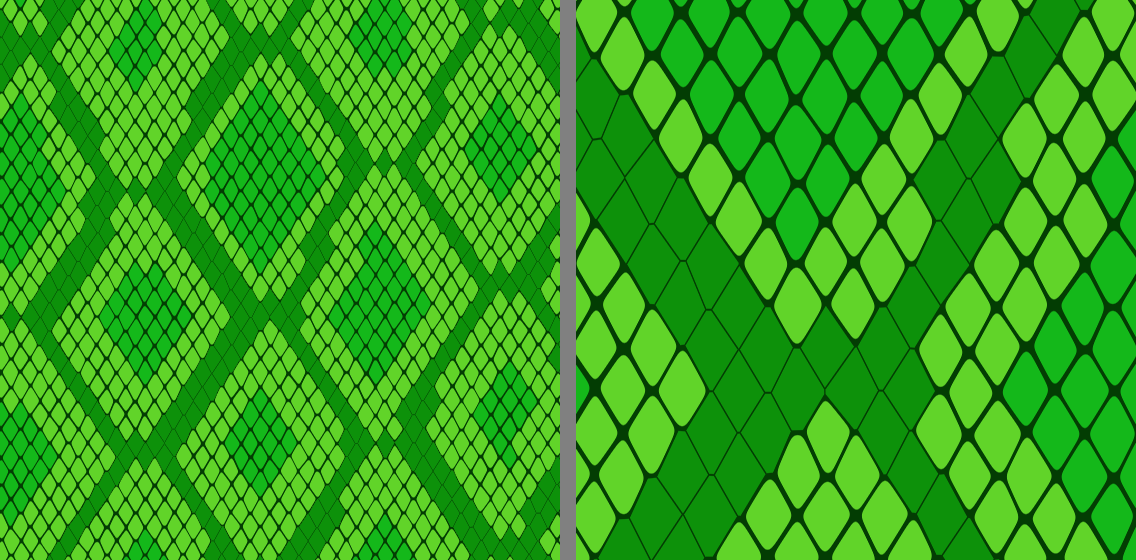
Left, the full canvas; right, a detail of the centre.
A Shadertoy shader for this pattern:

```glsl
const vec2 SCALE_COUNT = vec2(29.2, 20.0);   // scales across and down
const vec2 SCALE_ORIGIN = vec2(0.362, 0.484);
const float SCALE_ASPECT = 0.92;             // below 1 steepens the flanks
const float SCALE_JITTER = 0.10;
const vec2 PATCH_COUNT = vec2(2.30, 2.08);   // large diamonds across and down
const vec2 PATCH_ORIGIN = vec2(0.466, 0.667);
const float PATCH_BEND = 0.085;              // rows rise toward the right
const float PATCH_WARP = 0.06;
const vec2 PATCH_SLOPE = vec2(2.4, 1.6);     // steepness of the flanks
const float TIP_CLIP = 1.87;
const vec2 PATCH_RANGE = vec2(0.81, 0.91);
const vec2 CORE_RANGE = vec2(0.30, 0.62);
const vec2 GAP_PALE = vec2(0.020, 0.044);
const float GAP_BAND = 0.011;
const float CORNER_ROUND = 0.034;
const float SOFTNESS = 0.75;                 // edge width in pixels

const vec3 PALE = vec3(0.38, 0.83, 0.16);
const vec3 CORE = vec3(0.08, 0.72, 0.10);
const vec3 BAND = vec3(0.05, 0.57, 0.04);
const vec3 GAP = vec3(0.01, 0.24, 0.01);

vec2 hash2(vec2 p) {
    vec3 h = fract(p.xyx * vec3(0.1031, 0.1030, 0.0973));
    h += dot(h, h.yzx + 33.33);
    return fract((h.xx + h.yz) * h.zy);
}

vec2 noise2(vec2 p) {
    vec2 i = floor(p), f = fract(p);
    f = f * f * (3.0 - 2.0 * f);
    return mix(mix(hash2(i), hash2(i + vec2(1, 0)), f.x),
               mix(hash2(i + vec2(0, 1)), hash2(i + vec2(1, 1)), f.x), f.y);
}

// Turns a square grid by 45 degrees, so that alternate rows are staggered.
vec2 toDiagonal(vec2 p) { return vec2(p.x + p.y, p.x - p.y); }
vec2 fromDiagonal(vec2 p) { return 0.5 * vec2(p.x + p.y, p.x - p.y); }

vec2 scaleCentre(vec2 id) {
    return fromDiagonal(id) + SCALE_JITTER * (hash2(id + 71.0) - 0.5);
}

// 0 = band, 1 = pale patch, 2 = core of a patch
int scaleKind(vec2 id) {
    vec2 uv = fromDiagonal(id) / SCALE_COUNT + SCALE_ORIGIN;
    uv.y -= PATCH_BEND * uv.x * uv.x;
    vec2 p = (uv - PATCH_ORIGIN) * PATCH_COUNT;
    p += PATCH_WARP * (noise2(p * 2.2 + 19.0) - 0.5);
    vec2 base = floor(toDiagonal(p) + 0.5);
    int kind = 0;
    for (int j = -1; j <= 1; j++)
    for (int i = -1; i <= 1; i++) {
        vec2 patchId = base + vec2(i, j);
        vec2 local = abs(p - fromDiagonal(patchId));
        float d = max(dot(local, PATCH_SLOPE), local.y * TIP_CLIP);
        vec2 variation = hash2(patchId + 40.0);
        if (d < mix(CORE_RANGE.x, CORE_RANGE.y, variation.x)) kind = 2;
        else if (d < mix(PATCH_RANGE.x, PATCH_RANGE.y, variation.y)) kind = max(kind, 1);
    }
    return kind;
}

vec3 kindColour(int kind) {
    return kind == 0 ? BAND : kind == 1 ? PALE : CORE;
}

void mainImage(out vec4 fragColor, in vec2 fragCoord) {
    vec2 uv = fragCoord / iResolution.xy;
    float pixel = SOFTNESS * SCALE_COUNT.x / iResolution.x;
    vec2 s = (uv - SCALE_ORIGIN) * SCALE_COUNT;
    vec2 metric = vec2(1.0, SCALE_ASPECT);

    // Nearest scale
    vec2 base = floor(toDiagonal(s) + 0.5);
    vec2 owner = base, toOwner = vec2(0.0);
    float nearest = 1e5;
    for (int j = -1; j <= 1; j++)
    for (int i = -1; i <= 1; i++) {
        vec2 id = base + vec2(i, j);
        vec2 r = (scaleCentre(id) - s) * metric;
        if (dot(r, r) < nearest) {
            nearest = dot(r, r);
            owner = id;
            toOwner = r;
        }
    }

    // Distance to the outline, sharp and with rounded corners
    vec2 neighbour = owner;
    float sharpEdge = 1e5, roundSum = 0.0;
    for (int j = -1; j <= 1; j++)
    for (int i = -1; i <= 1; i++) {
        if (i == 0 && j == 0) continue;
        vec2 id = owner + vec2(i, j);
        vec2 r = (scaleCentre(id) - s) * metric;
        float d = dot(0.5 * (r + toOwner), normalize(r - toOwner));
        roundSum += exp(-d / CORNER_ROUND);
        if (d < sharpEdge) {
            sharpEdge = d;
            neighbour = id;
        }
    }
    float roundEdge = -CORNER_ROUND * log(roundSum);

    // Flat scale colour, blended across the shared edge
    int kind = scaleKind(owner);
    float spill = clamp(0.5 - sharpEdge / pixel, 0.0, 0.5);
    vec3 colour = mix(kindColour(kind), kindColour(scaleKind(neighbour)), spill);

    // Dark gap, by its coverage of the pixel
    float edge = kind == 0 ? sharpEdge : roundEdge;
    float paleGap = mix(GAP_PALE.x, GAP_PALE.y, hash2(owner + 13.0).x);
    float halfGap = kind == 0 ? GAP_BAND : paleGap;
    float coverage = clamp((halfGap - edge) / pixel + 0.5, 0.0, 1.0)
                   - clamp((-halfGap - max(edge, 0.0)) / pixel + 0.5, 0.0, 1.0);
    fragColor = vec4(mix(colour, GAP, coverage), 1.0);
}
```
